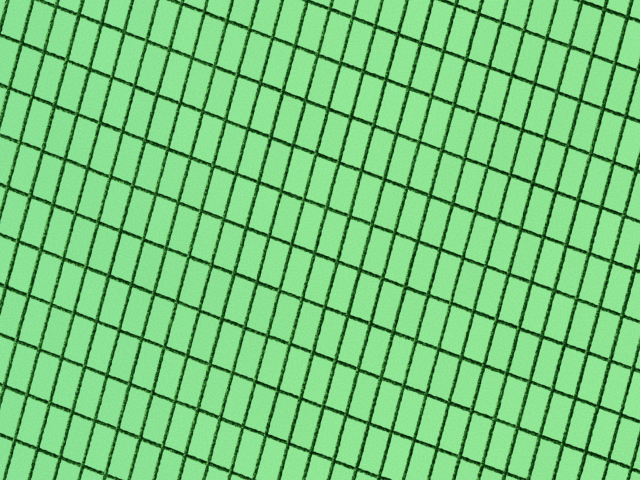
This pattern is drawn by a Shadertoy shader. Its source:

```glsl
// Slanted grid of pale green tiles split by narrow, gritty dark grooves.
// A sheared lattice gives signed distances to both groove families; gradient
// noise roughens their edges and mottles the ramp from lit rim to deep shadow.

const vec3 TILE    = vec3(0.56, 0.90, 0.58);
const vec3 LIT_RIM = vec3(0.37, 0.68, 0.31);
const vec3 MOSS    = vec3(0.15, 0.40, 0.15);
const vec3 SHADE   = vec3(0.05, 0.24, 0.06);
const vec3 DEEP    = vec3(0.02, 0.11, 0.02);

// Lattice, in units of canvas height
const float COLUMN_STEP = 0.0520;   // measured horizontally
const float ROW_STEP    = 0.1041;   // measured vertically
const float COLUMN_LEAN = 0.268;
const float ROW_SLOPE   = 0.370;
const float HALF_WIDTH  = 0.0037;

float hash1(vec2 p) {
    vec3 q = fract(vec3(p.xyx) * 0.1031);
    q += dot(q, q.yzx + 33.33);
    return fract((q.x + q.y) * q.z);
}

vec2 gradient(vec2 cell) {
    float angle = 6.2832 * hash1(cell + 71.0);
    return vec2(cos(angle), sin(angle));
}

// Gradient noise, roughly -0.7 to 0.7
float gnoise(vec2 p) {
    vec2 i = floor(p), f = fract(p);
    vec2 w = f * f * f * (f * (f * 6.0 - 15.0) + 10.0);
    vec2 e = vec2(0.0, 1.0);
    float a = dot(gradient(i), f);
    float b = dot(gradient(i + e.yx), f - e.yx);
    float c = dot(gradient(i + e.xy), f - e.xy);
    float d = dot(gradient(i + e.yy), f - e.yy);
    return mix(mix(a, b, w.x), mix(c, d, w.x), w.y);
}

// Lit rim at 0, deepest shadow at 1
vec3 grooveRamp(float tone) {
    vec3 color = mix(LIT_RIM, MOSS, smoothstep(0.08, 0.34, tone));
    color = mix(color, SHADE, smoothstep(0.42, 0.65, tone));
    return mix(color, DEEP, smoothstep(0.72, 0.95, tone));
}

// Lays one groove over the base; dist runs from its lit side to its dark side
vec3 paintGroove(vec3 base, float dist, float halfWidth, float ragged,
                 float grit, float bias, float softness) {
    float edge = halfWidth + ragged;
    float cover = 1.0 - smoothstep(-softness, softness, abs(dist) - edge);
    float tone = 0.5 + 0.40 * dist / halfWidth + 0.55 * grit + bias;
    return mix(base, grooveRamp(clamp(tone, 0.0, 1.0)), cover);
}

void mainImage(out vec4 fragColor, in vec2 fragCoord) {
    vec2 p = fragCoord / iResolution.y;
    float aspect = iResolution.x / iResolution.y;
    p.y = 1.0 - p.y;
    float softness = 0.0007 + 0.6 / iResolution.y;

    // Lattice coordinates, with a slight sag of the rows
    float across = 2.0 * p.x / aspect - 1.0;
    float sag = 0.005 * (1.0 - across * across);
    float u = (p.x + COLUMN_LEAN * p.y - 0.6403) / COLUMN_STEP;
    float v = (p.y - ROW_SLOPE * p.x - sag - 0.0729) / ROW_STEP;
    vec2 tile = floor(vec2(u, v));
    vec2 line = floor(vec2(u, v) + 0.5);

    // Signed perpendicular distances to the nearest grooves
    float jitter = 0.0016 * (hash1(vec2(tile.x, line.y)) - 0.5);
    float columnDist = (u - line.x) * COLUMN_STEP / length(vec2(1.0, COLUMN_LEAN));
    float rowDist = (v - line.y) * ROW_STEP / length(vec2(1.0, ROW_SLOPE)) + jitter;
    columnDist += 0.0006 * gnoise(p * 14.0);

    // Tile face: faint tint per tile, broad shading and fine grain
    float tint = 0.012 * (hash1(tile) - 0.5) + 0.012 * gnoise(p * 2.5);
    float grain = 0.035 * gnoise(p * 260.0);
    vec3 color = TILE + tint + grain;
    color += vec3(-0.020, -0.015, 0.004) * smoothstep(0.2, -1.0, across);

    // Groove wear: small grit, ragged edges, darker toward the right
    float grit = gnoise(p * 170.0) + 0.5 * gnoise(p * 340.0 + 9.0);
    float ragged = 0.0016 * gnoise(p * 130.0 + 40.0);
    float wear = 0.12 * gnoise(p * 6.0 + 5.0) + 0.05 * across;
    float columnWidth = HALF_WIDTH * (0.9 + 0.2 * hash1(vec2(line.x, 3.0)));
    float rowWidth = HALF_WIDTH * (0.9 + 0.2 * hash1(vec2(tile.x, line.y + 17.0)));

    color = paintGroove(color, -rowDist, rowWidth, ragged, grit, wear + 0.12, softness);
    color = paintGroove(color, columnDist, columnWidth, ragged, grit, wear, softness);
    fragColor = vec4(clamp(color, 0.0, 1.0), 1.0);
}
```
